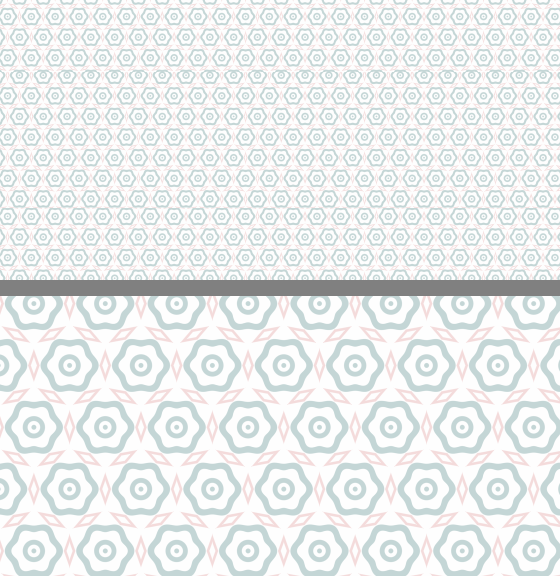
Top, the full canvas; bottom, a detail of the centre.
A WebGL 1 fragment shader for this pattern:

```glsl
precision highp float;
// Pale wavy hexagons with ringed centres and thin pink diamonds, in bands that slip at two seams.

uniform vec2 u_resolution;

#define SPACING 0.085                // distance between hexagon centres, in canvas heights
#define ORIGIN vec2(0.112, 0.5104)   // centre of one hexagon
#define SEAMS vec2(0.258, 0.7435)    // heights of the lower and upper seam
#define SLIP 0.0112                  // how far the outer bands move toward the middle
#define HEX_RADIUS 0.335
#define HEX_WAVE 0.026
#define HEX_LINE 0.092
#define DIAMOND vec2(0.062, 0.175)   // half width and half height
#define DIAMOND_LINE 0.036
#define PAPER vec3(0.995, 0.995, 0.995)
#define TEAL vec3(0.77, 0.84, 0.84)
#define PINK vec3(0.955, 0.86, 0.86)

const float SIXTH_TURN = 1.0471976;

// Offset from the nearest centre of a triangular lattice with unit spacing.
vec2 latticeOffset(vec2 p) {
  vec2 period = vec2(1.0, 1.7320508);
  vec2 a = mod(p + 0.5 * period, period) - 0.5 * period;
  vec2 b = mod(p, period) - 0.5 * period;
  return dot(a, a) < dot(b, b) ? a : b;
}

float diamondDistance(vec2 p, vec2 halfSize) {
  return (dot(abs(p), halfSize.yx) - halfSize.x * halfSize.y) / length(halfSize);
}

float coverage(float dist, float pixel) {
  return 1.0 - smoothstep(-0.7 * pixel, 0.7 * pixel, dist);
}

void main() {
  vec2 p = gl_FragCoord.xy / u_resolution.y;
  float pixel = 1.0 / (u_resolution.y * SPACING);

  // Slip the bands above and below the seams.
  p.y += SLIP * (step(SEAMS.y, p.y) - step(p.y, SEAMS.x));
  vec2 cell = latticeOffset((p - ORIGIN) / SPACING);

  // Fold the cell into one sector facing a neighbour.
  float radius = length(cell);
  float angle = radius > 0.0 ? atan(cell.y, cell.x) : 0.0;
  angle = mod(angle + 0.5 * SIXTH_TURN, SIXTH_TURN) - 0.5 * SIXTH_TURN;
  vec2 sector = radius * vec2(cos(angle), sin(angle));

  // Diamond outlines halfway between neighbours.
  float diamond = abs(diamondDistance(sector - vec2(0.5, 0.0), DIAMOND));
  vec3 color = mix(PAPER, PINK, coverage(diamond - 0.5 * DIAMOND_LINE, pixel));

  // Wavy hexagon, inner ring and centre dot.
  float hexagon = abs(radius - HEX_RADIUS - HEX_WAVE * cos(6.0 * angle)) - 0.5 * HEX_LINE;
  float ring = abs(radius - 0.122) - 0.034;
  float dot_ = radius - 0.034;
  float ink = coverage(min(hexagon, min(ring, dot_)), pixel);

  gl_FragColor = vec4(mix(color, TEAL, ink), 1.0);
}
```
